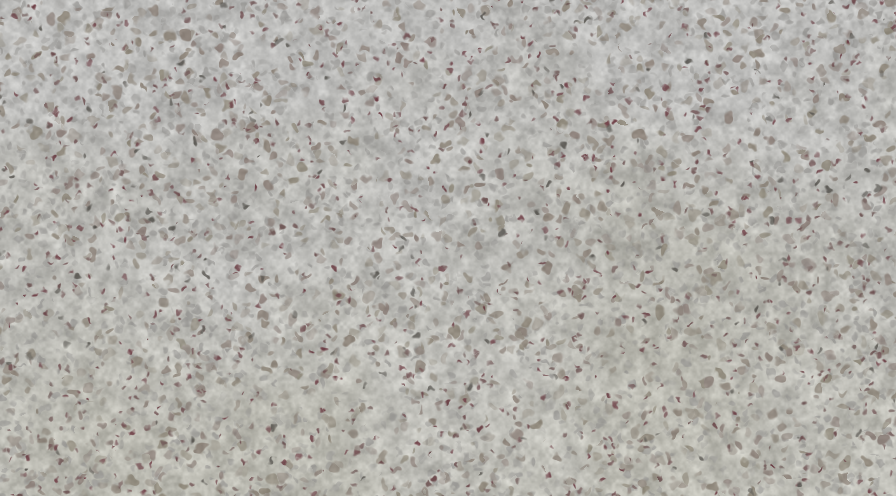
This texture is drawn by a WebGL 2 fragment shader. Its source:

```glsl
#version 300 es
precision highp float;

uniform vec2 u_resolution;
out vec4 fragColor;

#define EDGE_SOFTNESS 0.0030
#define TAN_SCALE 40.0
#define TAN_DENSITY 0.50
#define GREY_SCALE 54.0
#define GREY_DENSITY 0.42
#define RED_SCALE 66.0
#define RED_DENSITY 0.13
#define DARK_SCALE 48.0
#define DARK_DENSITY 0.035
#define MOTTLE_CONTRAST 0.25
#define FINE_CONTRAST 0.07

// Integer hash: three independent values in 0..1 per lattice cell
vec3 hash3(vec2 cell, float seed) {
    uvec3 v = uvec3(ivec3(vec3(cell, seed)) + 4096);
    v = v * 1664525u + 1013904223u;
    v.x += v.y * v.z; v.y += v.z * v.x; v.z += v.x * v.y;
    v ^= v >> 16u;
    v.x += v.y * v.z; v.y += v.z * v.x; v.z += v.x * v.y;
    return vec3(v >> 8u) / 16777216.0;
}

vec3 noise3(vec2 p, float seed) {
    vec2 cell = floor(p);
    vec2 f = fract(p);
    f = f * f * (3.0 - 2.0 * f);
    vec3 low = mix(hash3(cell, seed), hash3(cell + vec2(1, 0), seed), f.x);
    vec3 high = mix(hash3(cell + vec2(0, 1), seed), hash3(cell + vec2(1, 1), seed), f.x);
    return mix(low, high, f.y);
}

float fbm(vec2 p, float seed) {
    float sum = 0.0;
    float weight = 0.5;
    for (int octave = 0; octave < 4; octave++) {
        sum += weight * noise3(p, seed + float(octave)).x;
        p = p * 2.03 + 7.1;
        weight *= 0.6;
    }
    return sum / 1.088;
}

// Scattered ragged grains: x = coverage, y = random tone of the top grain
vec2 grains(vec2 uv, float scale, float density, float radius, float seed) {
    vec2 p = uv * scale;
    p += 0.55 * (noise3(p * 1.9, seed + 50.0).xy - 0.5);
    vec2 home = floor(p);
    float soft = EDGE_SOFTNESS * scale;
    vec2 best = vec2(0.0);
    for (int j = -1; j <= 1; j++) {
        for (int i = -1; i <= 1; i++) {
            vec2 cell = home + vec2(i, j);
            vec3 place = hash3(cell, seed);
            vec3 shape = hash3(cell, seed + 100.0);
            if (place.z > density) continue;
            float angle = 6.2832 * shape.x;
            float c = cos(angle), s = sin(angle);
            vec2 d = mat2(c, s, -s, c) * (p - cell - place.xy);
            d.y *= 1.0 + 0.8 * shape.y;
            float size = radius * mix(0.55, 1.15, shape.z);
            float cover = 1.0 - smoothstep(-soft, soft, length(d) - size);
            if (cover > best.x) best = vec2(cover, fract(shape.z * 37.0 + shape.y));
        }
    }
    return best;
}

void main() {
    vec2 uv = gl_FragCoord.xy / u_resolution.y;
    float height = uv.y;

    // Pale ground, slightly cooler towards the top
    float drift = fbm(uv * 2.2, 1.0);
    float cool = clamp(height + 1.2 * (drift - 0.5), 0.0, 1.0);
    vec3 colour = mix(vec3(0.738, 0.735, 0.700), vec3(0.735, 0.735, 0.728), cool);
    colour += MOTTLE_CONTRAST * (fbm(uv * 34.0, 10.0) - 0.5);
    colour += 0.06 * (drift - 0.5);

    // Large-scale clustering of the minerals
    float cluster = mix(0.55, 1.45, fbm(uv * 7.0, 20.0));
    float redCluster = mix(0.1, 1.9, fbm(uv * 9.0, 30.0));

    // Translucent grey quartz
    vec2 grey = grains(uv, GREY_SCALE, GREY_DENSITY * cluster, 0.46, 200.0);
    colour = mix(colour, vec3(0.595, 0.590, 0.580), grey.x * mix(0.2, 0.75, grey.y));

    // Tan and olive grains, some tinted towards rose
    vec2 tan_ = grains(uv, TAN_SCALE, TAN_DENSITY * cluster, 0.41, 400.0);
    vec3 tanColour = mix(vec3(0.545, 0.520, 0.460), vec3(0.555, 0.505, 0.485), fract(tan_.y * 7.0));
    colour = mix(colour, tanColour, tan_.x * mix(0.3, 0.95, tan_.y));

    // Small garnet specks
    vec2 red = grains(uv, RED_SCALE, RED_DENSITY * redCluster, 0.34, 600.0);
    vec3 redColour = mix(vec3(0.44, 0.36, 0.35), vec3(0.43, 0.24, 0.27), red.y);
    colour = mix(colour, redColour, red.x * mix(0.6, 0.95, fract(red.y * 5.0)));

    // Sparse dark mica
    vec2 dark = grains(uv, DARK_SCALE, DARK_DENSITY * cluster, 0.28, 800.0);
    colour = mix(colour, vec3(0.34, 0.33, 0.31), dark.x * mix(0.5, 0.9, dark.y));

    // Fine crystalline texture
    colour += FINE_CONTRAST * (noise3(uv * 135.0, 900.0).x - 0.5);
    fragColor = vec4(clamp(colour, 0.0, 1.0), 1.0);
}
```
